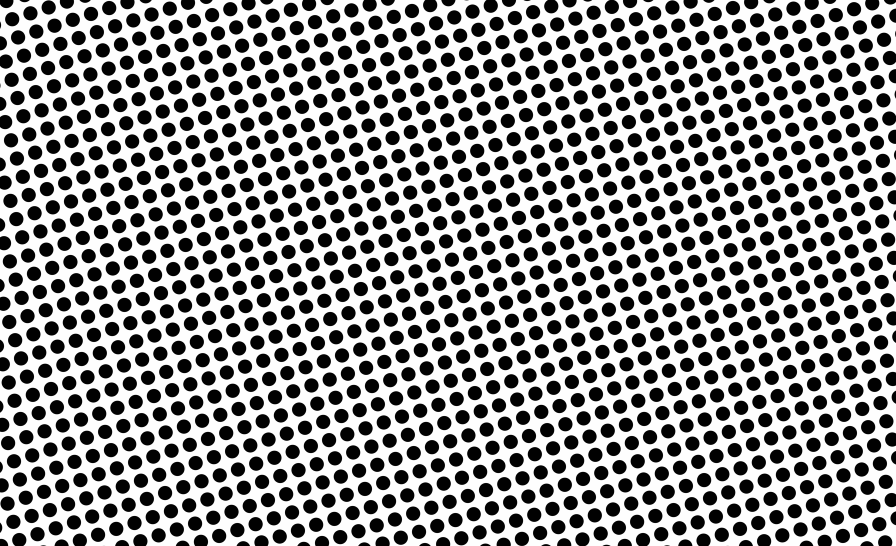
Reproduce this pattern procedurally as a Shadertoy shader.

```glsl
// Tilted halftone screen: equal round black dots on a white ground.
// The plane is rotated, cut into square cells, and each cell
// draws one disc from its distance function.

#define SPACING 0.03507             // dot pitch, in canvas heights
#define TILT 17.88                  // rise of the rows, in degrees
#define RADIUS 0.370                // dot radius, in cells
#define ANCHOR vec2(-0.0143, 0.0912) // one dot centre, from the canvas centre
#define EDGE 0.65                   // half width of the soft edge, in pixels
#define PAPER vec3(0.995)
#define INK vec3(0.005)

// Turns a point into the frame of the tilted rows.
vec2 toScreenFrame(vec2 point, float angle) {
    float c = cos(angle), s = sin(angle);
    return vec2(c * point.x + s * point.y, c * point.y - s * point.x);
}

// Signed distance to the nearest dot, in cells; negative inside.
float dotDistance(vec2 cellPoint) {
    vec2 offset = fract(cellPoint + 0.5) - 0.5;
    return length(offset) - RADIUS;
}

void mainImage(out vec4 fragColor, in vec2 fragCoord) {
    // Canvas-height units, centred
    vec2 point = (fragCoord - 0.5 * iResolution.xy) / iResolution.y;
    vec2 cellPoint = toScreenFrame(point - ANCHOR, radians(TILT)) / SPACING;

    // Smooth coverage over about one pixel
    float softness = EDGE / (iResolution.y * SPACING);
    float paper = smoothstep(-softness, softness, dotDistance(cellPoint));

    fragColor = vec4(mix(INK, PAPER, paper), 1.0);
}
```
